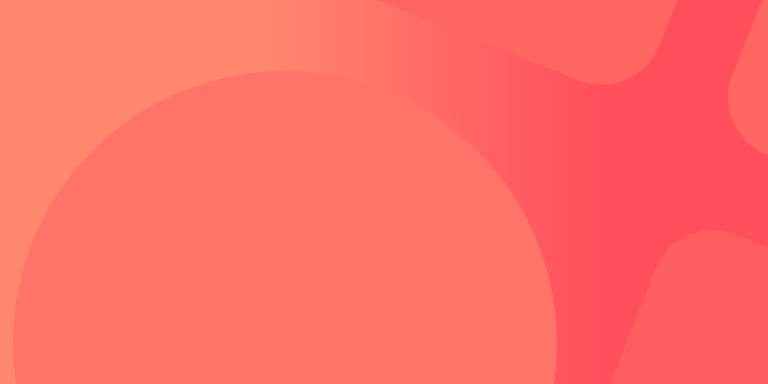
Reproduce this background procedurally as a WebGL 2 fragment shader.

```glsl
#version 300 es
precision highp float;
// Flat coral background: a horizontal peach-to-red gradient, one large disc,
// and three tilted rounded tiles around a crossing of two wide lanes.
// Tiles come from mirroring a single rounded corner about that crossing.

uniform vec2 u_resolution;
out vec4 outColor;

// Antialiased coverage of a signed distance, one pixel wide.
float coverage(float dist) {
    return clamp(0.5 - dist * u_resolution.y, 0.0, 1.0);
}

// Endless quadrant whose corner is rounded about the given centre.
float roundedCorner(vec2 p, vec2 centre, float radius) {
    vec2 q = centre - p;
    return length(max(q, 0.0)) + min(max(q.x, q.y), 0.0) - radius;
}

void main() {
    // Canvas height is one unit, with y running downwards.
    vec2 p = vec2(gl_FragCoord.x, u_resolution.y - gl_FragCoord.y) / u_resolution.y;

    // Horizontal gradient, flat beyond both ends.
    vec3 peach = vec3(1.0, 0.53, 0.44);
    vec3 red = vec3(1.0, 0.31, 0.355);
    vec3 color = mix(peach, red, clamp((p.x - 0.67) / 0.9, 0.0, 1.0));

    // Large disc at the lower left.
    vec3 coral = vec3(1.0, 0.45, 0.406);
    float disc = length(p - vec2(0.742, 0.893)) - 0.708;
    color = mix(color, coral, coverage(disc));

    // Tilted frame around the lane crossing, mirrored into four quadrants.
    vec2 axis = vec2(0.93, 0.368);
    vec2 d = p - vec2(1.712, 0.410);
    vec2 lane = vec2(dot(d, axis), dot(d, vec2(-axis.y, axis.x)));
    float tile = roundedCorner(abs(lane), vec2(0.264, 0.273), 0.1615);

    // The lower-left quadrant stays empty; the lower-right tile is deeper.
    bool isLower = lane.y > 0.0;
    float present = isLower && lane.x < 0.0 ? 0.0 : 1.0;
    vec3 tileColor = isLower ? vec3(1.0, 0.365, 0.375) : vec3(1.0, 0.4, 0.386);
    color = mix(color, tileColor, coverage(tile) * present);

    outColor = vec4(color, 1.0);
}
```
